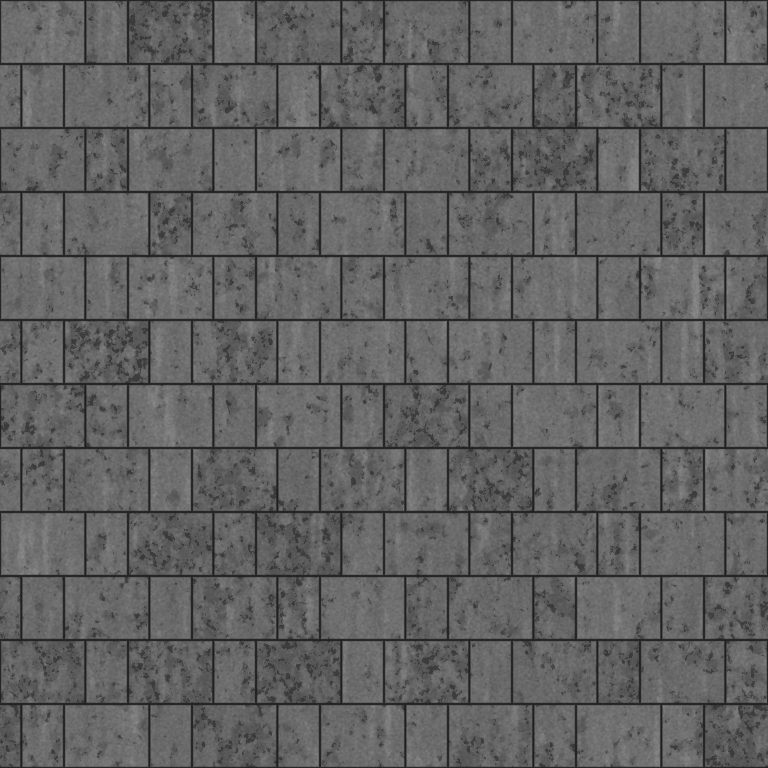
Reproduce this texture procedurally as a three.js fragment shader.

```glsl
// Grey weathered concrete paving: alternating wide and narrow slabs in half-shifted rows.
varying vec2 vUv;

const float ROWS = 12.0;
const float PAIRS = 6.0;           // one wide and one narrow slab per pair
const float WIDE_SHARE = 2.0 / 3.0;
const float JOINT_CORE = 0.0002;
const float JOINT_EDGE = 0.0026;
const vec3 JOINT_COLOR = vec3(0.125);
const vec3 PIT_COLOR = vec3(0.17);
const vec3 STAIN_COLOR = vec3(0.30);
const vec3 CONCRETE_COLOR = vec3(0.432);

float hash(vec2 p) {
  vec3 q = fract(p.xyx * 0.1031);
  q += dot(q, q.yzx + 33.33);
  return fract((q.x + q.y) * q.z);
}

// Smooth cellular noise: signed bumps around jittered cell points, about -1 to 1.
float cellular(vec2 p) {
  vec2 cell = floor(p);
  float sum = 0.0;
  for (int j = -1; j <= 1; j++) {
    for (int i = -1; i <= 1; i++) {
      vec2 c = cell + vec2(float(i), float(j));
      vec2 point = c + vec2(hash(c), hash(c + 51.7));
      vec2 d = p - point;
      float bump = max(1.0 - dot(d, d), 0.0);
      sum += (2.0 * hash(c + 113.3) - 1.0) * bump * bump;
    }
  }
  return sum;
}

float layered(vec2 p) {
  float sum = 0.0;
  float weight = 1.0;
  for (int k = 0; k < 3; k++) {
    sum += weight * cellular(p);
    p = p * 2.03 + 17.1;
    weight *= 0.62;
  }
  return sum;
}

// Returns position inside the pair (xy, canvas units), and the slab id (zw).
vec4 slabLayout(vec2 uv) {
  float row = floor(uv.y * ROWS);
  float x = uv.x * PAIRS + 0.5 * (1.0 - mod(row, 2.0));
  float along = fract(x);
  float column = 2.0 * mod(floor(x), PAIRS) + step(WIDE_SHARE, along);
  return vec4(along / PAIRS, fract(uv.y * ROWS) / ROWS, column, row);
}

float jointDistance(vec2 local) {
  float across = min(local.x, 1.0 / PAIRS - local.x);
  across = min(across, abs(local.x - WIDE_SHARE / PAIRS));
  float up = min(local.y, 1.0 / ROWS - local.y);
  return min(across, up);
}

vec3 concrete(vec2 p, float dirt, float shade) {
  float cloud = layered(p * vec2(30.0, 22.0));
  float streak = cellular(p * vec2(130.0, 13.0));
  float blotch = layered(p * vec2(75.0, 62.0));
  float speck = layered(p * vec2(185.0, 165.0));
  float grain = cellular(p * 390.0);

  // Broad tone, vertical runs and fine sand
  vec3 color = CONCRETE_COLOR + 0.022 * (shade - 0.5) - 0.022 * dirt;
  color += 0.012 * cloud + 0.014 * streak + 0.032 * grain;

  // Dark blotches, heavier on dirty slabs
  float wear = blotch + 0.35 * cloud - 0.4 * streak + 1.1 * dirt;
  float stain = smoothstep(0.25, 1.7, wear);
  color = mix(color, STAIN_COLOR + 0.02 * grain, 0.62 * stain);

  // Small pits gathered inside the blotches
  float pits = smoothstep(0.45, 1.05, speck + 0.35 * dirt);
  pits *= smoothstep(0.1, 1.1, wear);
  color = mix(color, PIT_COLOR, 0.65 * pits);

  // Faint pale scuffs
  float scuff = smoothstep(0.55, 1.3, streak - 0.35 * blotch + 0.3 * speck);
  return color + 0.04 * scuff * (1.0 - stain);
}

void main() {
  vec4 slab = slabLayout(vUv);
  vec2 id = slab.zw;
  float dirt = pow(hash(id + 3.7), 2.2);
  float shade = hash(id + 29.1);
  vec2 offset = 6.0 * vec2(hash(id + 71.3), hash(id + 97.9));

  vec3 color = concrete(slab.xy + offset, dirt, shade);
  float face = smoothstep(JOINT_CORE, JOINT_EDGE, jointDistance(slab.xy));
  gl_FragColor = vec4(mix(JOINT_COLOR, color, face), 1.0);
}
```
